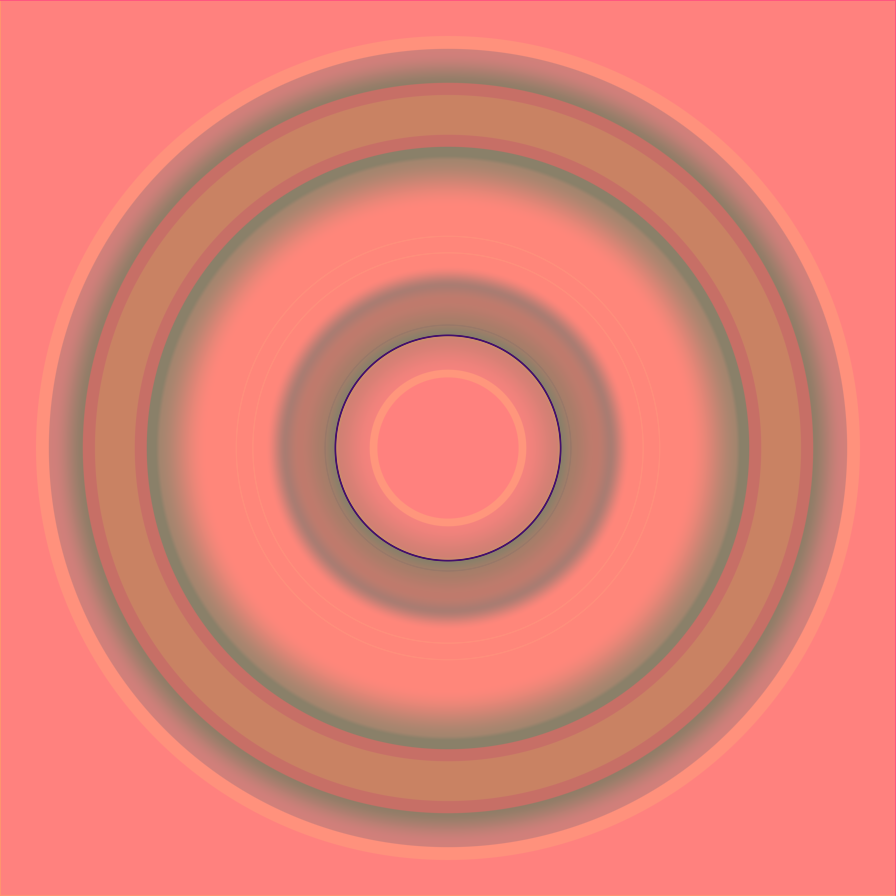
This background is drawn by a three.js fragment shader. Its source:

```glsl
// Concentric soft rings in coral, clay and olive on a flat coral ground.
varying vec2 vUv;

// Antialiased step outward past a radius.
float past(float radius, float r) {
  return smoothstep(radius - 0.0009, radius + 0.0009, r);
}

// Thin circular line with soft sides.
float hairline(float radius, float halfWidth, float r) {
  return 1.0 - smoothstep(halfWidth * 0.4, halfWidth * 1.6, abs(r - radius));
}

void main() {
  float r = length(vUv - 0.5);
  vec3 coral = vec3(1.0, 0.505, 0.495);
  vec3 peach = vec3(1.0, 0.59, 0.485);
  vec3 warmCoral = vec3(1.0, 0.525, 0.48);
  vec3 olive = vec3(0.54, 0.5, 0.41);
  vec3 rust = vec3(0.78, 0.435, 0.4);
  vec3 clay = vec3(0.79, 0.51, 0.39);

  // Central disc, peach ring and shaded rim
  vec3 color = mix(coral, peach, past(0.0788, r));
  vec3 rim = mix(vec3(0.96, 0.51, 0.49), vec3(0.81, 0.5, 0.45), smoothstep(0.085, 0.128, r));
  color = mix(color, rim, past(0.0874, r));
  color = mix(color, vec3(0.8, 0.55, 0.42), 0.8 * hairline(0.1237, 0.0012, r));

  // Inner halo: olive, brown, grey edge, then a fade to coral
  vec3 halo = mix(olive, vec3(0.65, 0.49, 0.41), smoothstep(0.126, 0.141, r));
  halo = mix(halo, vec3(0.75, 0.48, 0.425), smoothstep(0.136, 0.165, r));
  halo = mix(halo, vec3(0.66, 0.485, 0.445), smoothstep(0.166, 0.184, r));
  halo = mix(halo, warmCoral, smoothstep(0.18, 0.204, r));
  color = mix(color, halo, past(0.1257, r));
  color = mix(color, vec3(0.55, 0.44, 0.4), 0.4 * hairline(0.1372, 0.0008, r));
  color = mix(color, vec3(0.26, 0.06, 0.42), hairline(0.1257, 0.001, r));

  // Faint pair of lines in the wide coral band
  float pair = hairline(0.2178, 0.0008, r) + hairline(0.2363, 0.0008, r);
  color = mix(color, peach, 0.5 * pair);

  // Coral band darkening outward to olive
  color = mix(color, vec3(0.63, 0.52, 0.43), smoothstep(0.268, 0.328, r));
  color = mix(color, olive, smoothstep(0.321, 0.327, r));

  // Clay ring between two rust borders
  color = mix(color, rust, past(0.3362, r));
  color = mix(color, clay, past(0.3496, r));
  color = mix(color, rust, past(0.394, r));

  // Outer olive shade, peach border and ground
  vec3 shade = mix(vec3(0.55, 0.49, 0.4), vec3(0.82, 0.5, 0.48), smoothstep(0.403, 0.442, r));
  color = mix(color, shade, past(0.4076, r));
  color = mix(color, vec3(1.0, 0.57, 0.485), past(0.4455, r));
  color = mix(color, coral, past(0.4598, r));

  // Thin tinted frame: warm at left and bottom, magenta at top and right
  float warmSide = 1.0 - smoothstep(0.0007, 0.0017, min(vUv.x, vUv.y));
  float coolSide = smoothstep(0.9983, 0.9993, max(vUv.x, vUv.y));
  color = mix(color, vec3(1.0, 0.6, 0.42), 0.8 * warmSide);
  color = mix(color, vec3(1.0, 0.3, 0.5), 0.8 * coolSide);

  gl_FragColor = vec4(color, 1.0);
}
```
